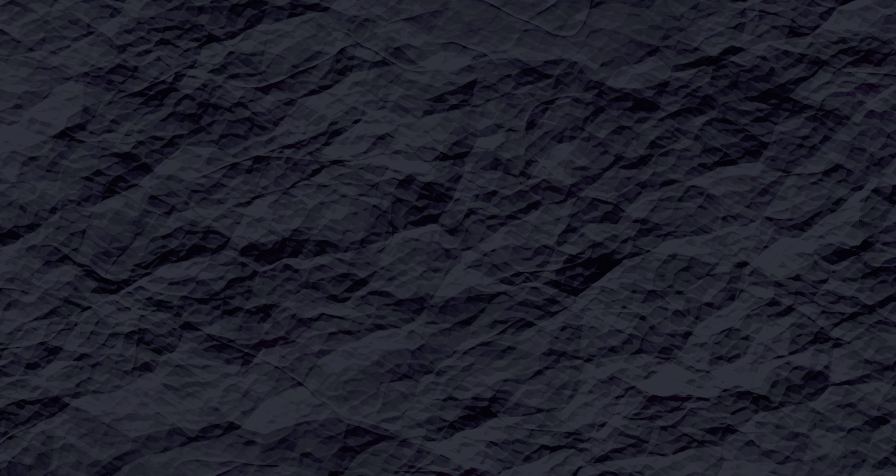
Write a Shadertoy shader that draws this texture.

```glsl
// Dark crumpled paper: layers of creased facets and short folds form a height
// field, whose slope towards a light above picks a tone from near black
// shadow to slate blue.

float hash(vec2 p) {
    return fract(sin(dot(p, vec2(127.1, 311.7))) * 43758.5);
}

float noise(vec2 p) {
    vec2 i = floor(p), f = fract(p);
    f = f * f * (3.0 - 2.0 * f);
    return mix(mix(hash(i), hash(i + vec2(1, 0)), f.x),
               mix(hash(i + vec2(0, 1)), hash(i + vec2(1, 1)), f.x), f.y);
}

vec2 noise2(vec2 p) {
    return vec2(noise(p), noise(p + 37.3)) - 0.5;
}

mat2 rotation(float angle) {
    float c = cos(angle), s = sin(angle);
    return mat2(c, s, -s, c);
}

// Squared distance to the nearest cell point: bowls that meet in straight creases
float facets(vec2 p) {
    vec2 cell = floor(p);
    float nearest = 9.0;
    for (int y = -1; y <= 1; y++)
    for (int x = -1; x <= 1; x++) {
        vec2 id = cell + vec2(x, y);
        vec2 d = id + vec2(hash(id), hash(id + 71.7)) - p;
        nearest = min(nearest, dot(d, d) + 0.2 * hash(id + 19.1));
    }
    return nearest;
}

float paperHeight(vec2 p) {
    // Ragged creases
    p += 0.03 * noise2(p * 6.0) + 0.010 * noise2(p * 26.0);

    // Wide facets first, then finer wrinkles, gathered in some regions;
    // every third layer is turned over so that ridges and valleys mix
    float crumple = mix(0.5, 1.5, noise(p * 3.0 + 5.0));
    float height = 0.0, freq = 5.0, slope = 0.62, tilt = 0.5;
    for (int i = 0; i < 5; i++) {
        vec2 q = rotation(tilt) * p * vec2(0.75, 1.2);
        float strength = i == 0 ? 1.0 : crumple;
        if (i % 3 == 1) strength = -strength;
        height += strength * slope / freq * facets(q * freq + float(i) * 17.3);
        freq *= 1.9;
        slope *= 0.93;
        tilt *= -0.95;
    }

    // Short sharp folds along both diagonals, fading in and out
    for (int i = 0; i < 3; i++) {
        float k = float(i);
        vec2 q = rotation(0.55 - 0.5 * k) * p * vec2(4.5, 9.0) + k * 41.0;
        float visible = smoothstep(0.4, 0.75, noise(p * 7.0 + k * 13.0));
        height += 0.010 * visible * exp(-30.0 * abs(noise(q) - 0.5));
    }
    return height;
}

void mainImage(out vec4 fragColor, in vec2 fragCoord) {
    vec2 p = fragCoord / iResolution.y;

    // Slope towards the light, with broad unevenness and a little grain
    vec2 toLight = vec2(-0.34, 0.94);
    float reach = 0.0032;
    float shade = (paperHeight(p) - paperHeight(p + reach * toLight)) / reach;
    shade += 1.3 * (noise(p * 2.5 + 9.0) - 0.5);
    shade += 0.4 * (noise(p * 150.0) - 0.5);

    // Tones from shadow to lit paper
    vec3 shadow = vec3(0.015, 0.008, 0.038);
    vec3 paper = vec3(0.118, 0.122, 0.163);
    vec3 lit = vec3(0.178, 0.187, 0.228);
    float open = smoothstep(-2.0, -0.1, shade);
    vec3 color = mix(shadow, paper, open);
    color = mix(color, lit, smoothstep(-0.5, 1.7, shade));

    // Bluer half shadows and faint violet in some of the deep ones
    color += vec3(0.0, -0.02, 0.09) * open * (1.0 - open);
    float violet = smoothstep(0.6, 0.9, noise(p * 5.0 + 23.0));
    color += vec3(0.025, 0.0, 0.02) * violet * (1.0 - open);

    // Slight drift between blue and green slate
    color += vec3(0.004, -0.006, 0.012) * (noise(p * 30.0 + 3.0) - 0.5);

    fragColor = vec4(color, 1.0);
}
```
